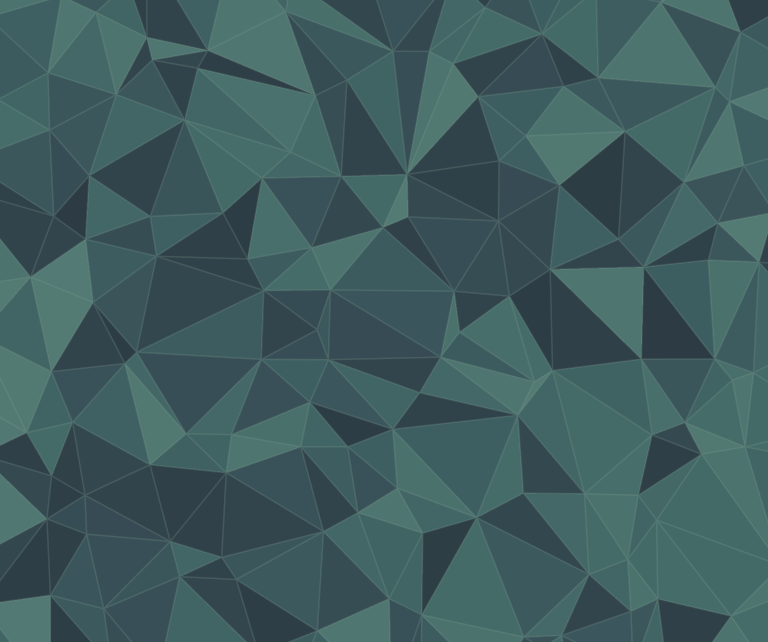
Write a WebGL 2 fragment shader that draws this background.

```glsl
#version 300 es
precision highp float;
precision highp int;

uniform vec2 u_resolution;
out vec4 fragColor;

const float ROWS = 9.8;            // mesh cells per canvas height
const int REACH = 3;               // cells searched on each side
const int SIDE = 2 * REACH + 1;
const int SITE_COUNT = SIDE * SIDE;
const int MAX_STEPS = 20;
const float LINE_WIDTH = 0.0022;   // in canvas heights
const float LINE_ALPHA = 0.27;
const vec3 LINE_COLOR = vec3(0.50, 0.62, 0.56);

const vec3 PALETTE[5] = vec3[5](
    vec3(0.19, 0.26, 0.29),
    vec3(0.22, 0.31, 0.34),
    vec3(0.24, 0.37, 0.38),
    vec3(0.27, 0.42, 0.41),
    vec3(0.31, 0.46, 0.44));

// Integer hash: three uniform values per cell
vec3 hash3(ivec2 cell) {
    uvec3 v = uvec3(ivec3(cell + 1000, 37)) * 1664525u + 1013904223u;
    v.x += v.y * v.z; v.y += v.z * v.x; v.z += v.x * v.y;
    v ^= v >> 16u;
    v.x += v.y * v.z; v.y += v.z * v.x; v.z += v.x * v.y;
    return vec3(v >> 8u) / 16777216.0;
}

float cross2(vec2 u, vec2 v) {
    return u.x * v.y - u.y * v.x;
}

vec2 circumcenter(vec2 a, vec2 b, vec2 c) {
    vec2 u = b - a, v = c - a;
    float uu = dot(u, u), vv = dot(v, v);
    return a + vec2(v.y * uu - u.y * vv, u.x * vv - v.x * uu) / (2.0 * cross2(u, v));
}

// Distance from the origin to the line through u and v
float edgeDistance(vec2 u, vec2 v) {
    return abs(cross2(u, v)) / max(length(v - u), 1e-5);
}

vec3 nearestSite(vec3 sites[SITE_COUNT], vec2 point) {
    vec3 nearest = sites[0];
    float best = 1e9;
    for (int i = 0; i < SITE_COUNT; i++) {
        vec2 d = sites[i].xy - point;
        float dd = dot(d, d);
        if (dd < best) { best = dd; nearest = sites[i]; }
    }
    return nearest;
}

// Piecewise ramp, extended half a step past both ends
vec3 ramp(float tone) {
    float x = tone * 5.0 - 0.5;
    int i = clamp(int(floor(x)), 0, 3);
    return mix(PALETTE[i], PALETTE[i + 1], x - float(i));
}

// Delaunay facet around p: rgb is its colour, w the distance to its edge
vec4 facet(vec3 sites[SITE_COUNT], vec2 p) {
    vec3 a = vec3(-20.0, -15.0, 0.0);
    vec3 b = vec3(20.0, -15.0, 0.0);
    vec3 c = vec3(0.0, 25.0, 0.0);

    // Shrink an enclosing triangle until its circumcircle is empty
    for (int i = 0; i < MAX_STEPS; i++) {
        vec2 center = circumcenter(a.xy, b.xy, c.xy);
        vec3 q = nearestSite(sites, center + p);
        q.xy -= p;
        vec2 d = q.xy - center, r = a.xy - center;
        if (dot(d, d) > dot(r, r) * 0.9999) break;

        // Keep the edge that lies opposite q, seen through the origin
        float sa = cross2(a.xy, q.xy);
        float sb = cross2(b.xy, q.xy);
        float sc = cross2(c.xy, q.xy);
        if (sa <= 0.0 && sb >= 0.0) c = q;
        else if (sb <= 0.0 && sc >= 0.0) a = q;
        else b = q;
    }
    float edge = min(edgeDistance(a.xy, b.xy),
                 min(edgeDistance(b.xy, c.xy), edgeDistance(c.xy, a.xy)));
    float line = 1.0 - smoothstep(0.0, LINE_WIDTH * ROWS, edge);
    vec3 color = ramp(fract(a.z + b.z + c.z));
    return vec4(mix(color, LINE_COLOR, LINE_ALPHA * line), edge);
}

void main() {
    float pixel = ROWS / u_resolution.y;
    vec2 position = gl_FragCoord.xy * pixel;
    vec2 cell = floor(position);
    vec2 local = position - cell;

    // One jittered site per cell, with a random tone in z
    vec3 sites[SITE_COUNT];
    for (int i = 0; i < SITE_COUNT; i++) {
        ivec2 offset = ivec2(i % SIDE, i / SIDE) - REACH;
        sites[i] = hash3(ivec2(cell) + offset) + vec3(vec2(offset), 0.0);
    }

    // Supersample only next to the edges
    vec4 result = facet(sites, local);
    if (result.w < pixel) {
        result = vec4(0.0);
        for (int i = 0; i < 4; i++) {
            vec2 shift = vec2(i % 2, i / 2) * 0.5 - 0.25;
            result += 0.25 * facet(sites, local + shift * pixel);
        }
    }
    fragColor = vec4(result.rgb, 1.0);
}
```
